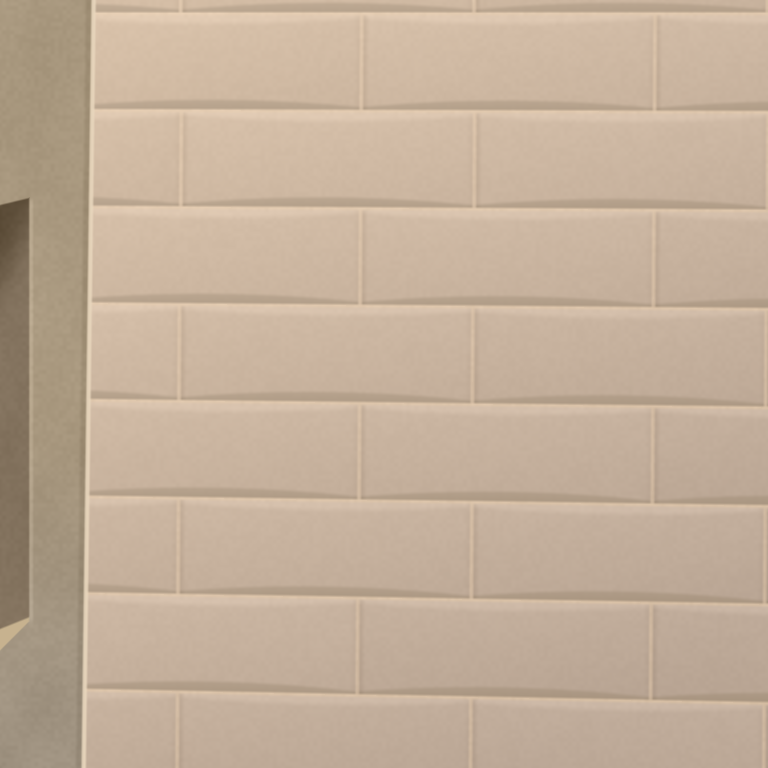
A three.js fragment shader for this pattern:

```glsl
varying vec2 vUv;

const float TILE_WIDTH = 0.382;
const vec3 GROUT = vec3(0.91, 0.815, 0.71);
const vec3 BEVEL_SHADE = vec3(0.64, 0.565, 0.48);

float hash(vec2 p) {
  vec3 q = fract(p.xyx * 0.1031);
  q += dot(q, q.yzx + 33.33);
  return fract((q.x + q.y) * q.z);
}

float noise(vec2 p) {
  vec2 cell = floor(p);
  vec2 f = fract(p);
  f = f * f * (3.0 - 2.0 * f);
  float low = mix(hash(cell), hash(cell + vec2(1.0, 0.0)), f.x);
  float high = mix(hash(cell + vec2(0.0, 1.0)), hash(cell + 1.0), f.x);
  return mix(low, high, f.y);
}

// 1 below the edge, 0 above it
float below(float edge, float soft, float d) {
  return 1.0 - smoothstep(edge - soft, edge + soft, d);
}

float grain(vec2 p) {
  return noise(p * 190.0) * 0.75 + noise(p * 70.0) * 0.25 - 0.5;
}

// Brick-bond tiles with bowed bevels, lit from above
vec3 tiledWall(vec2 p) {
  float rowHeight = 0.1255 + 0.0028 * p.x;
  float rowPos = (1.0 - p.y - 0.0175) / rowHeight;
  float row = floor(rowPos);
  float v = fract(rowPos);

  float lean = 0.006 * (p.y - 0.5);
  float shift = 0.468 + 0.147 * mod(row, 2.0) + lean + (hash(vec2(row, 7.0)) - 0.5) * 0.003;
  float column = (p.x - shift) / TILE_WIDTH;
  float u = fract(column);
  float bow = 4.0 * u * (1.0 - u);

  float top = v * rowHeight;
  float bottom = (1.0 - v) * rowHeight;
  float left = u * TILE_WIDTH;
  float right = (1.0 - u) * TILE_WIDTH;

  // Glaze: warm light fading down and to the right
  float fade = clamp(0.72 * (1.0 - p.y) + 0.5 * (p.x - 0.12), 0.0, 1.0);
  vec3 color = mix(vec3(0.845, 0.755, 0.66), vec3(0.738, 0.66, 0.592), fade);
  color += (hash(vec2(floor(column), row) + 11.0) - 0.5) * 0.012;
  color += (0.5 - v) * 0.03 + grain(p) * 0.018;

  // Bevels
  float bevelWidth = 0.005 + 0.009 * bow;
  float shade = below(bevelWidth, 0.003, bottom) * mix(1.0, 0.65, clamp(bottom / bevelWidth, 0.0, 1.0));
  color = mix(color, BEVEL_SHADE + 0.06 * (1.0 - fade), shade * 0.85);
  color += 0.04 * below(0.006 + 0.007 * bow, 0.005, top);
  color -= 0.04 * below(0.007, 0.004, left);
  color -= 0.015 * below(0.007, 0.004, right);

  // Grout
  float bed = below(0.0024, 0.0022, min(top, bottom + 0.0008));
  float upright = below(0.0024, 0.0022, min(left, right));
  vec3 grout = GROUT - 0.07 * fade + grain(p) * 0.03;
  color = mix(color, grout, upright * 0.68);
  return mix(color, grout, bed * 0.95);
}

// Stone panel with a recessed niche
vec3 stonePanel(vec2 p) {
  float mottling = noise(p * vec2(18.0, 12.0)) - 0.5;
  vec3 color = mix(vec3(0.62, 0.57, 0.50), vec3(0.66, 0.595, 0.495), smoothstep(0.0, 0.5, p.y));
  color += mottling * 0.035 + grain(p) * 0.035;

  float ceilingY = 0.733 + 0.24 * p.x;
  float sillY = 0.153 + p.x;
  float sideGap = p.x - 0.038;
  float opening = below(0.0, 0.0018, max(sideGap, max(p.y - ceilingY, sillY - p.y)));

  float depth = smoothstep(0.02, 0.16, ceilingY - p.y + p.x * 1.4);
  vec3 recess = mix(vec3(0.36, 0.30, 0.22), vec3(0.51, 0.445, 0.365), depth);
  recess += mottling * 0.03 + grain(p) * 0.03;
  float sill = below(0.181 + 0.4 * p.x, 0.002, p.y);
  recess = mix(recess, vec3(0.78, 0.70, 0.56), sill);

  float span = smoothstep(0.18, 0.2, p.y) * below(0.74, 0.004, p.y);
  color += 0.06 * span * below(0.003, 0.002, abs(sideGap - 0.002));
  return mix(color, recess, opening);
}

void main() {
  vec2 p = vUv;
  float seam = p.x - mix(0.109, 0.122, p.y);
  vec3 color = mix(tiledWall(p), stonePanel(p), below(0.0, 0.0015, seam));

  // Sealant bead along the seam
  color -= 0.05 * below(0.004, 0.003, abs(seam + 0.006));
  color = mix(color, vec3(0.91, 0.84, 0.74), 0.9 * below(0.0028, 0.002, abs(seam)));
  gl_FragColor = vec4(color, 1.0);
}
```
